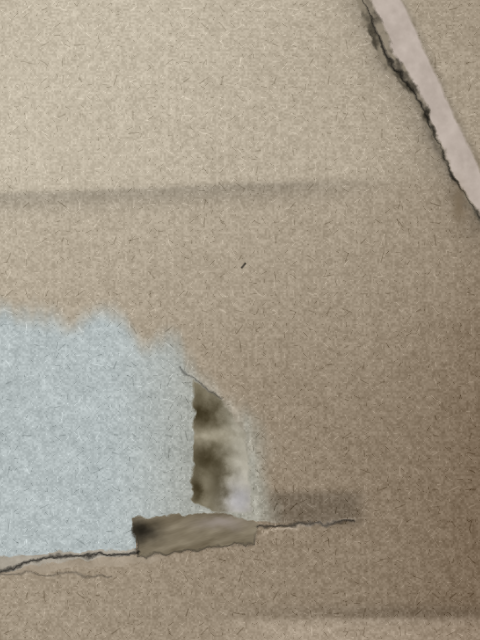
This texture is drawn by a Shadertoy shader. Its source:

```glsl
// Worn cardboard with a peeled grey patch, an open hole and two ragged tears.

float hash(vec2 p) { return fract(sin(dot(p, vec2(127.1, 311.7))) * 43758.5453); }

float noise(vec2 p) {
    vec2 i = floor(p), f = fract(p);
    f = f * f * (3.0 - 2.0 * f);
    return mix(mix(hash(i), hash(i + vec2(1, 0)), f.x),
               mix(hash(i + vec2(0, 1)), hash(i + vec2(1, 1)), f.x), f.y);
}

float fbm(vec2 p) {
    float sum = 0.0, amp = 0.5;
    for (int i = 0; i < 4; i++) {
        sum += amp * noise(p);
        p = mat2(1.6, 1.2, -1.2, 1.6) * p;
        amp *= 0.5;
    }
    return sum;
}

float segment(vec2 p, vec2 a, vec2 b) {
    vec2 ab = b - a;
    return length(p - a - ab * clamp(dot(p - a, ab) / dot(ab, ab), 0.0, 1.0));
}

float polygon(vec2 p, vec2 v[8]) {
    float d = 1e3, side = 1.0;
    for (int i = 0; i < 8; i++) {
        vec2 a = v[i], b = v[(i + 1) % 8];
        d = min(d, segment(p, a, b));
        if ((a.y > p.y) != (b.y > p.y) && p.x < a.x + (b.x - a.x) * (p.y - a.y) / (b.y - a.y)) side = -side;
    }
    return d * side;
}

float fill(float d, float blur) { return smoothstep(blur, -blur, d); }
float bell(float x) { return exp(-x * x); }
float blob(vec2 p, float x, float y, float w, float h) { return bell((p.x - x) / w) * bell((p.y - y) / h); }

// Short fibres, one per cell: positive is pale, negative is dark
float fibres(vec2 p) {
    vec2 cell = floor(p), q = fract(p) - 0.5 + 0.12 * (noise(p * 3.0) - 0.5);
    float angle = 6.283 * hash(cell + 3.7), kind = hash(cell + 9.1);
    vec2 dir = vec2(cos(angle), sin(angle)) * mix(0.06, 0.3, hash(cell + 5.3));
    return fill(segment(q, -dir, dir) - 0.03, 0.05) * (0.07 * step(0.72, kind) - 0.1 * step(kind, 0.3));
}

void mainImage(out vec4 fragColor, in vec2 fragCoord) {
    vec2 p = fragCoord / iResolution.y;
    vec2 rag = vec2(fbm(p * 65.0), fbm(p * 65.0 + 31.0)) - 0.47;
    vec2 r = p + 0.014 * rag;

    // Broad lighting and horizontal folds
    float fold = p.y - 0.692 - 0.04 * p.x + 0.006 * (fbm(p * 12.0) - 0.5);
    float shade = 0.45 * smoothstep(0.85, 0.15, p.y) + 0.9 * p.x * p.x;
    shade += 0.1 * fill(fold, 0.02) + 0.12 * (fbm(p * 5.0) - 0.5);
    vec3 col = mix(vec3(0.77, 0.73, 0.655), vec3(0.49, 0.425, 0.35), shade);
    col *= 1.0 - 0.13 * bell(fold / (fold > 0.0 ? 0.007 : 0.022)) * smoothstep(0.68, 0.4, p.x);
    col *= 1.0 - 0.1 * blob(p, 0.65, 0.042, 0.25, 0.014);
    col += 0.09 * fill(p.y - 0.027 - 0.012 * p.x, 0.006) * smoothstep(0.25, 0.5, p.x);
    col *= 1.0 - 0.17 * fill(abs(p.x - 0.49) - 0.075, 0.02) * fill(abs(p.y - 0.205) - 0.026, 0.01);

    // Peeled grey patch
    vec2 g = p + 0.09 * (vec2(fbm(p * vec2(22, 9)), fbm(p * vec2(18, 8) + 7.0)) - 0.47);
    g = max(g - vec2(0, 0.17), 0.0) / vec2(0.415, 0.355);
    float dome = pow(g.x, 2.2) + g.y * g.y - 1.0;
    float base = p.x < 0.212 ? 0.108 + 0.13 * p.x : 0.185;
    vec3 grey = mix(vec3(0.70, 0.735, 0.735), vec3(0.61, 0.60, 0.55), smoothstep(0.15, 0.42, p.x));
    col = mix(col, grey + 0.07 * (fbm(p * 28.0) - 0.47), fill(dome, 0.16) * fill(base - r.y, 0.0015));

    // Paper grain and scattered fibres
    col += 0.09 * (noise(p * 330.0) - 0.5) + 0.1 * (fbm(p * 130.0) - 0.47);
    for (float i = 0.0; i < 3.0; i++) col += fibres((p + i * 1.37) * (36.0 + 26.0 * i));
    col *= 1.0 - 0.55 * fill(segment(p, vec2(0.378, 0.582), vec2(0.383, 0.588)) - 0.0015, 0.0015);

    // Open hole with corrugated ridges
    float hole = polygon(r, vec2[8](vec2(0.302, 0.404), vec2(0.341, 0.381), vec2(0.38, 0.323), vec2(0.391, 0.271),
        vec2(0.391, 0.197), vec2(0.341, 0.199), vec2(0.299, 0.219), vec2(0.304, 0.297)));
    vec3 inside = mix(vec3(0.50, 0.47, 0.39), vec3(0.67, 0.65, 0.59), smoothstep(0.32, 0.38, r.x));
    inside = mix(inside, vec3(0.70, 0.69, 0.69), blob(r, 0.372, 0.218, 0.022, 0.03));
    inside = mix(inside, vec3(0.65, 0.62, 0.54), blob(r, 0.325, 0.318, 0.035, 0.012));
    float pit = blob(r, 0.313, 0.357, 0.032, 0.022) + blob(r, 0.316, 0.286, 0.02, 0.022)
              + blob(r, 0.306, 0.238, 0.012, 0.02) + 0.7 * blob(r, 0.342, 0.245, 0.014, 0.045);
    inside = mix(inside, vec3(0.23, 0.20, 0.13), min(0.85 * pit, 0.95));
    col = mix(col, inside + 0.2 * rag.x, fill(hole, 0.003));
    col += 0.1 * bell((hole - 0.009) / 0.005) * smoothstep(0.31, 0.34, p.x) * (0.4 + 2.0 * rag.y);
    col *= 1.0 - 0.4 * fill(segment(r, vec2(0.278, 0.425), vec2(0.345, 0.378)) - 0.001, 0.003);

    // Lower tear: curled lip, layered liner and thin cracks
    float lip = fill(abs(r.y - 0.115 - 0.08 * p.x) - 0.013, 0.002) * fill(p.x - 0.25, 0.02);
    col = mix(col, vec3(0.64, 0.59, 0.52) + 0.2 * rag.x, 0.75 * lip);
    float gash = polygon(r, vec2[8](vec2(0.206, 0.19), vec2(0.306, 0.197), vec2(0.341, 0.199), vec2(0.401, 0.182),
        vec2(0.398, 0.151), vec2(0.313, 0.143), vec2(0.254, 0.134), vec2(0.215, 0.13)));
    vec3 liner = mix(vec3(0.33, 0.29, 0.22), vec3(0.62, 0.58, 0.50), fbm(vec2(p.x * 22.0, p.y * 75.0 - p.x * 19.0)));
    liner *= 1.0 - 0.65 * blob(r, 0.222, 0.169, 0.026, 0.017);
    liner = mix(liner, vec3(0.61, 0.57, 0.55), 0.7 * blob(r, 0.345, 0.182, 0.035, 0.01));
    col = mix(col, liner, fill(gash, 0.002));
    col *= 1.0 - 0.4 * fill(abs(gash) - 0.001, 0.003) * fill(p.y - 0.165, 0.02);
    col *= 1.0 - 0.5 * fill(segment(r, vec2(0.4, 0.176), vec2(0.55, 0.184)) - 0.002, 0.003);
    col += 0.13 * fill(segment(r, vec2(0.41, 0.168), vec2(0.553, 0.189)) - 0.002, 0.004);
    vec2 bend = vec2(0.075, 0.128);
    float seam = min(segment(r, vec2(-0.02, 0.104), bend), segment(r, bend, vec2(0.215, 0.137)));
    float under = segment(r, vec2(-0.02, 0.105), vec2(0.175, 0.1));
    col *= 1.0 - 0.65 * fill(seam - 0.002, 0.003) - 0.3 * fill(under - 0.001, 0.003);

    // Upper right tear: pale strip, crumpled shadow and black edge
    vec2 rim[8] = vec2[8](vec2(0.562, 1.02), vec2(0.588, 0.95), vec2(0.612, 0.9), vec2(0.645, 0.863),
        vec2(0.708, 0.727), vec2(0.755, 0.65), vec2(0.765, 0.7), vec2(0.617, 1.02));
    float strip = polygon(p + 0.006 * rag, rim), edge = 1.0;
    for (int i = 0; i < 5; i++) edge = min(edge, segment(r, rim[i], rim[i + 1]));
    float crumple = smoothstep(0.0, 0.03, 1.02 - 0.4 * p.y - p.x) * (0.5 + fbm(p * vec2(25, 60)));
    col *= 1.0 - 0.3 * exp(-edge / 0.018) * crumple - 0.12 * fill(strip - 0.006, 0.008);
    col = mix(col, vec3(0.73, 0.68, 0.64) + 0.12 * rag.y, fill(strip, 0.003));
    vec3 pulp = mix(vec3(0.24, 0.22, 0.18), vec3(0.55, 0.51, 0.44), smoothstep(0.3, 0.65, fbm(p * 45.0)));
    col = mix(col, pulp, 0.85 * fill(edge - 0.009 * smoothstep(0.75, 0.95, p.y) - 0.003, 0.003));
    col *= 1.0 - 0.6 * fill(edge - 0.003 * noise(p * 40.0), 0.003);
    col = mix(col, vec3(0.47, 0.41, 0.33), 0.8 * blob(r, 0.718, 0.68, 0.01, 0.028));
    fragColor = vec4(col, 1);
}
```
